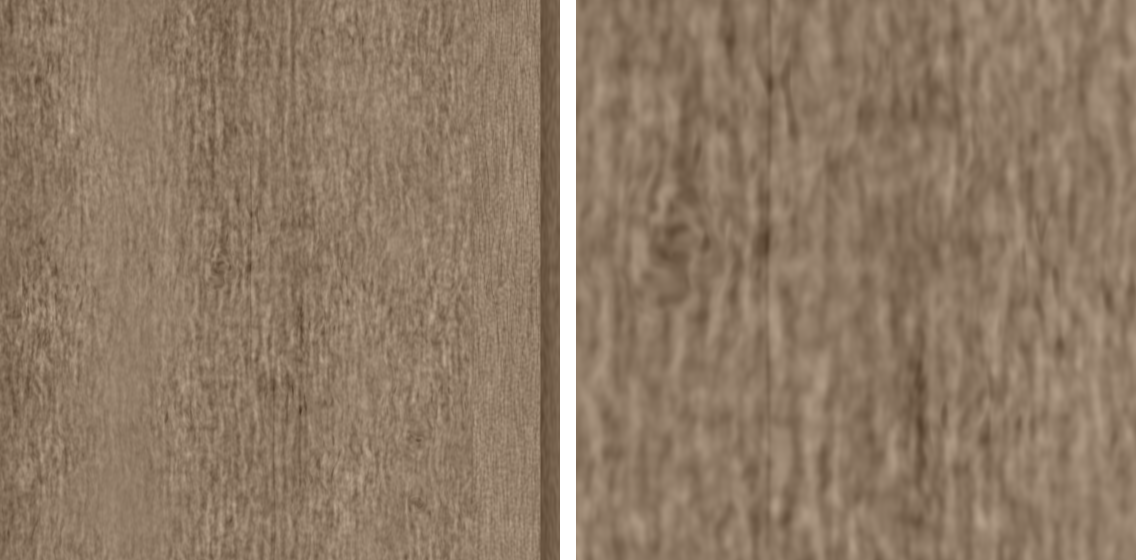
Left, the full canvas; right, a detail of the centre.
Reproduce this texture procedurally as a three.js fragment shader.

```glsl
#define WOOD vec3(0.561, 0.481, 0.400)
#define SEAM_LEFT 0.845
#define SEAM_RIGHT 0.965
#define RIDGES 49.0
#define RIDGE_DEPTH 0.036
#define STREAK 0.085
#define FIBRE 0.14
#define MOTTLE 0.125
#define FLECK 0.13
#define BROAD 0.05
#define GRAIN_BEND 0.011

varying vec2 vUv;

vec2 hashGradient(vec2 cell) {
  vec2 h = vec2(dot(cell, vec2(127.1, 311.7)), dot(cell, vec2(269.5, 183.3)));
  return 2.0 * fract(sin(h) * 43758.55) - 1.0;
}

float gradientNoise(vec2 p) {
  vec2 i = floor(p), f = fract(p);
  vec2 u = f * f * f * (f * (f * 6.0 - 15.0) + 10.0);
  float a = dot(hashGradient(i), f);
  float b = dot(hashGradient(i + vec2(1.0, 0.0)), f - vec2(1.0, 0.0));
  float c = dot(hashGradient(i + vec2(0.0, 1.0)), f - vec2(0.0, 1.0));
  float d = dot(hashGradient(i + 1.0), f - 1.0);
  return mix(mix(a, b, u.x), mix(c, d, u.x), u.y);
}

float bump(float x, float centre, float width) {
  float d = (x - centre) / width;
  return exp(-d * d);
}

// Ragged dark core with broken rings; also bends the grain around itself
float knot(vec2 p, vec2 centre, vec2 radius, inout vec2 grain) {
  vec2 d = (p - centre) / radius;
  d += 1.1 * vec2(gradientNoise(p * 50.0), gradientNoise(p * 50.0 + 31.0));
  float r = length(d);
  float reach = exp(-0.6 * r * r);
  grain.x -= 0.45 * d.x * radius.x * reach;
  float rings = sin(8.0 * r + 7.0 * gradientNoise(p * 40.0));
  float chips = gradientNoise(p * vec2(110.0, 90.0) + 7.0);
  return reach * (0.03 * rings + 0.14 * chips - 0.025) - 0.06 * exp(-5.0 * r * r);
}

// Vertical crack that fades at both ends
float groove(vec2 p, float x, float width, float low, float high) {
  float wander = 0.004 * gradientNoise(vec2(x * 90.0, p.y * 7.0));
  float span = smoothstep(low, low + 0.12, p.y) * (1.0 - smoothstep(high - 0.06, high, p.y));
  return span * bump(p.x + wander, x, width);
}

float wideBoard(vec2 p) {
  vec2 grain = p;
  grain.x += GRAIN_BEND * gradientNoise(p * vec2(7.0, 4.0));
  grain.x += 0.5 * GRAIN_BEND * gradientNoise(p * vec2(24.0, 15.0) + 9.0);
  float tone = knot(p, vec2(0.39, 0.515), vec2(0.026, 0.026), grain);
  tone += knot(p, vec2(0.742, 0.215), vec2(0.020, 0.026), grain);
  tone += 0.8 * knot(p, vec2(0.748, 0.10), vec2(0.014, 0.016), grain);

  // Broad bands across the board
  float heart = smoothstep(0.29, 0.37, p.x) * (1.0 - smoothstep(0.50, 0.60, p.x));
  float calm = bump(p.x, 0.23, 0.07);
  tone += BROAD * gradientNoise(p * vec2(9.0, 1.3) + 4.0);
  tone += 0.014 * calm - 0.016 * heart + 0.014 * bump(p.x, 0.66, 0.07);
  tone -= 0.035 * bump(p.x, 0.0, 0.05) + 0.012 * smoothstep(0.8, 1.0, p.y);

  // Streaks, fibres and cross mottling, rough in some places and calm in others
  float rough = 1.0 - 0.4 * calm + 0.7 * gradientNoise(p * vec2(7.0, 6.0) + 47.0);
  tone += rough * STREAK * gradientNoise(grain * vec2(62.0, 8.0));
  tone += rough * FIBRE * gradientNoise(grain * vec2(128.0, 24.0) + 17.0);
  tone += rough * MOTTLE * gradientNoise(grain * vec2(120.0, 66.0) + 53.0);
  tone += rough * 0.5 * MOTTLE * gradientNoise(grain * vec2(205.0, 125.0) + 19.0);

  // Wavy ridges of the heartwood
  float phase = 6.2832 * RIDGES * grain.x + 3.2 * gradientNoise(p * vec2(20.0, 11.0));
  float strength = 0.75 + 1.3 * gradientNoise(p * vec2(14.0, 7.0) + 71.0);
  tone += RIDGE_DEPTH * heart * strength * sin(phase);

  // Short dark flecks gathered in patches
  float patches = smoothstep(-0.15, 0.4, gradientNoise(p * vec2(6.0, 9.0) + 23.0));
  float flecks = smoothstep(0.1, 0.5, gradientNoise(grain * vec2(115.0, 38.0) + 87.0));
  tone -= FLECK * patches * flecks * rough;

  tone -= 0.090 * groove(p, 0.537, 0.0032, 0.03, 0.57);
  tone -= 0.055 * groove(p, 0.489, 0.0018, -0.10, 0.36);
  tone -= 0.065 * groove(p, 0.448, 0.0016, 0.30, 0.75);
  return tone;
}

float narrowBoard(vec2 p) {
  vec2 grain = p;
  grain.x += 0.007 * gradientNoise(p * vec2(16.0, 6.0) + 41.0);
  float tone = 0.022 + 0.05 * gradientNoise(p * vec2(14.0, 2.0) + 61.0);
  tone += 0.6 * knot(p, vec2(0.893, 0.485), vec2(0.016, 0.022), grain);
  tone += 0.075 * gradientNoise(grain * vec2(100.0, 7.0) + 11.0);
  tone += 0.120 * gradientNoise(grain * vec2(200.0, 28.0) + 37.0);
  tone += 0.100 * gradientNoise(grain * vec2(185.0, 130.0) + 5.0);
  float veins = gradientNoise(grain * vec2(75.0, 8.0) + 29.0);
  return tone - 0.045 * bump(veins, 0.0, 0.05) * smoothstep(0.1, 0.5, p.y);
}

float shadedEdge(vec2 p) {
  float tone = mix(-0.155, -0.085, smoothstep(SEAM_RIGHT, 1.0, p.x));
  tone += 0.05 * gradientNoise(p * vec2(90.0, 6.0) + 13.0);
  return tone + 0.08 * gradientNoise(p * vec2(170.0, 45.0) + 3.0);
}

void main() {
  float seam = SEAM_LEFT + 0.003 * gradientNoise(vec2(vUv.y * 6.0, 2.5));
  float tone = mix(wideBoard(vUv), narrowBoard(vUv), smoothstep(-0.004, 0.004, vUv.x - seam));
  tone -= 0.025 * bump(vUv.x, seam, 0.003);
  tone = mix(tone, shadedEdge(vUv), smoothstep(-0.002, 0.002, vUv.x - SEAM_RIGHT));
  gl_FragColor = vec4(WOOD + tone * vec3(1.0, 1.0, 0.98), 1.0);
}
```
